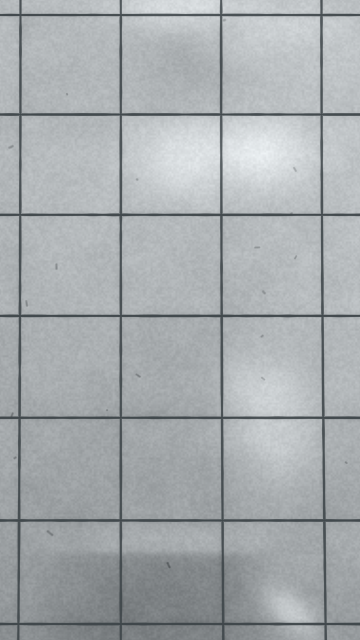
A WebGL 1 fragment shader for this texture:

```glsl
precision highp float;
// Grey speckled floor tiles with thin dark joints, seen at a slight tilt.
// A gently widening grid gives tile ids; soft glows, a shadow, grain and
// sparse scuffs shade them. Lengths are canvas widths, y runs down from the top.
uniform vec2 u_resolution;

const vec3 TINT = vec3(-0.014, 0.004, 0.014);
const vec3 GROUT = vec3(0.24, 0.27, 0.285);
const vec2 GRID_START = vec2(0.3356, 0.0417);  // a joint crossing near the top
const float PITCH = 0.2787;                    // tile width at the top
const float SPREAD = 0.0019;                   // widening towards the bottom
const vec2 ROW_SCALE = vec2(3.631, -0.0498);   // linear and quadratic row terms
const float JOINT_HALF = 0.0034;
const float JOINT_SOFT = 0.0018;
const float GRAIN = 0.075;
const float TILE_VARIATION = 0.022;
const float SCUFF_CELL = 0.11;
const float SCUFF_CHANCE = 0.16;

float hash(vec2 p) {
  vec3 q = fract(vec3(p.xyx) * 0.1031);
  q += dot(q, q.yzx + 33.33);
  return fract((q.x + q.y) * q.z);
}

float noise(vec2 p) {
  vec2 i = floor(p), f = fract(p);
  f = f * f * (3.0 - 2.0 * f);
  return mix(mix(hash(i), hash(i + vec2(1.0, 0.0)), f.x),
             mix(hash(i + vec2(0.0, 1.0)), hash(i + 1.0), f.x), f.y);
}

float glow(vec2 p, vec2 centre, vec2 radius) {
  vec2 d = (p - centre) / radius;
  return exp(-dot(d, d));
}

// Soft reflections; the strongest pair stays inside one row of tiles.
float reflections(vec2 p, float row) {
  float inRow = mix(0.3, 1.0, step(abs(row - 1.0), 0.5));
  float light = inRow * 0.15 * glow(p, vec2(0.49, 0.44), vec2(0.13, 0.12));
  light += inRow * 0.18 * glow(p, vec2(0.73, 0.42), vec2(0.14, 0.11));
  light += 0.13 * glow(p, vec2(0.48, 0.02), vec2(0.19, 0.06));
  light += 0.06 * glow(p, vec2(0.78, 0.08), vec2(0.20, 0.10));
  light += 0.11 * glow(p, vec2(0.73, 1.08), vec2(0.12, 0.09));
  light += 0.12 * glow(p, vec2(0.77, 1.23), vec2(0.13, 0.11));
  light += 0.06 * glow(p, vec2(0.50, 1.50), vec2(0.26, 0.05));
  vec2 slanted = vec2(p.x - 0.6 * (p.y - 1.69), p.y);
  light += 0.18 * glow(slanted, vec2(0.80, 1.70), vec2(0.06, 0.07));
  return light - 0.04 * glow(p, vec2(0.52, 0.19), vec2(0.10, 0.08));
}

// Overall falloff, with a hard-topped shadow across the bottom row.
float ambient(vec2 p) {
  float shade = mix(0.715, 0.61, smoothstep(0.5, 1.7, p.y));
  shade += 0.035 * smoothstep(0.5, 1.0, p.x);
  float across = smoothstep(0.0, 0.35, p.x) * (1.0 - smoothstep(0.60, 0.78, p.x));
  shade -= 0.075 * smoothstep(1.525, 1.55, p.y) * across;
  return shade - 0.04 * smoothstep(1.5, 1.78, p.y);
}

// Short dark marks, at most one per scatter cell.
float scuffs(vec2 p, float pixel) {
  vec2 cell = floor(p / SCUFF_CELL);
  float size = mix(0.0015, 0.0035, hash(cell + 7.3));
  vec2 centre = 0.25 + 0.5 * vec2(hash(cell + 11.7), hash(cell + 23.1));
  vec2 d = p - (cell + centre) * SCUFF_CELL;
  float angle = 6.2832 * hash(cell + 41.9);
  vec2 dir = vec2(cos(angle), sin(angle));
  float reach = size * 2.5 * hash(cell + 53.2);
  float along = clamp(dot(d, dir), -reach, reach);
  float mark = 1.0 - smoothstep(0.0, size + pixel, length(d - dir * along));
  return mark * step(hash(cell + 3.7), SCUFF_CHANCE);
}

void main() {
  float pixel = 1.0 / u_resolution.x;
  vec2 p = vec2(gl_FragCoord.x, u_resolution.y - gl_FragCoord.y) * pixel;

  // Tilted grid
  float pitch = PITCH + SPREAD * p.y * p.y;
  float down = p.y - GRID_START.y;
  vec2 grid = vec2((p.x - GRID_START.x) / pitch + 1.0,
                   down * (ROW_SCALE.x + ROW_SCALE.y * down));
  vec2 tile = floor(grid);
  vec2 toJoint = abs(fract(grid + 0.5) - 0.5) * pitch;

  // Tile surface
  float light = ambient(p) + reflections(p, tile.y);
  light += TILE_VARIATION * (hash(tile + 17.0) - 0.5);
  light += 0.03 * (noise(p * 14.0) - 0.5);
  float grain = 0.6 * noise(p * 190.0) + 0.4 * noise(p * 95.0 + 31.0);
  float surface = light + GRAIN * (grain - 0.5);
  surface -= 0.16 * scuffs(p, pixel);
  surface -= 0.05 * exp(-min(toJoint.x, toJoint.y) / 0.007);
  vec3 color = vec3(surface) + TINT;

  // Joints, slightly worn and lifted by the reflections
  float soft = max(JOINT_SOFT, 0.7 * pixel);
  float wear = 0.0012 * (noise(p * 35.0) - 0.5);
  vec2 joint = 1.0 - smoothstep(JOINT_HALF - soft, JOINT_HALF + soft, toJoint + wear);
  float cover = max(joint.x * 0.88, joint.y * 0.95);
  vec3 grout = GROUT + 0.4 * max(light - 0.74, 0.0);
  gl_FragColor = vec4(mix(color, grout, cover), 1.0);
}
```
